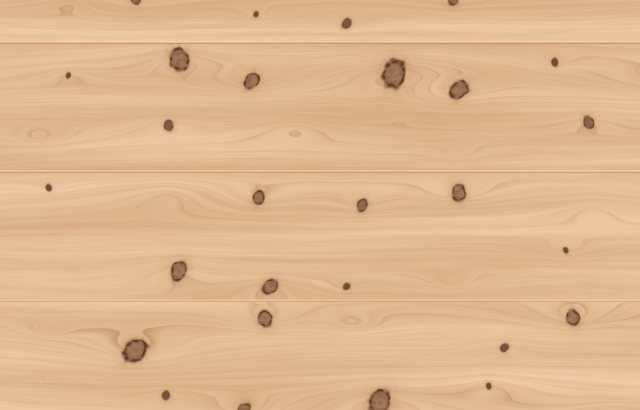
Reproduce this texture procedurally as a Shadertoy shader.

```glsl
// Pale pine boards with horizontal grain, pointed growth rings and scattered knots.

const float PLANK_HEIGHT = 0.315;
const float PLANK_SHIFT = 0.049;
const vec2 CELL = vec2(0.26, 0.5 * PLANK_HEIGHT);

const vec3 PALE_WOOD = vec3(0.94, 0.805, 0.655);
const vec3 WARM_WOOD = vec3(0.835, 0.655, 0.48);
const vec3 RING_BROWN = vec3(0.72, 0.51, 0.35);
const vec3 KNOT_CORE = vec3(0.63, 0.47, 0.35);
const vec3 KNOT_DARK = vec3(0.33, 0.20, 0.13);

vec2 hash2(vec2 p) {
    vec3 q = fract(vec3(p.xyx) * vec3(0.1031, 0.1030, 0.0973));
    q += dot(q, q.yzx + 33.33);
    return fract((q.xx + q.yz) * q.zy);
}

float cornerSlope(vec2 corner, vec2 offset) {
    float angle = 6.2832 * hash2(corner + 91.0).x;
    return dot(vec2(cos(angle), sin(angle)), offset);
}

float gradientNoise(vec2 p) {
    vec2 i = floor(p), f = fract(p);
    vec2 u = f * f * f * (f * (f * 6.0 - 15.0) + 10.0);
    vec2 e = vec2(1.0, 0.0);
    float low = mix(cornerSlope(i, f), cornerSlope(i + e, f - e), u.x);
    float high = mix(cornerSlope(i + e.yx, f - e.yx), cornerSlope(i + 1.0, f - 1.0), u.x);
    return 1.4 * mix(low, high, u.y);
}

float knotRadius(vec2 cell) {
    vec2 h = hash2(cell + 17.0);
    return step(h.x, 0.62) * mix(0.007, 0.035, h.y * h.y);
}

// Distance from a tilted oval, 1.0 at its rim.
float knotDistance(vec2 d, float radius, float tilt) {
    float c = cos(tilt), s = sin(tilt);
    vec2 oval = mat2(c, -s, s, c) * d * vec2(1.2, 0.95);
    return length(oval) / radius + 0.16 * gradientNoise(d * 55.0 + tilt * 9.0);
}

// Long swelling that bends the grain into pointed loops.
float grainBump(vec2 d, float size) {
    float reach = sqrt(d.x * d.x + size * size) - size;
    float across = d.y / (1.35 * size);
    float window = smoothstep(0.55, 0.25, abs(d.x));
    return 2.0 * size * exp(-reach / (4.0 * size) - across * across) * window;
}

// Slow rise in tone, then a crisp edge, once per growth ring.
float ringLine(float phase, float width) {
    float s = fract(phase);
    float edge = smoothstep(0.0, clamp(width, 0.03, 0.5), 1.0 - s);
    return pow(s, 6.0) * edge * smoothstep(1.1, 0.35, width);
}

vec3 paintKnot(vec3 wood, float dist, float radius, float pixel, vec2 p) {
    float big = smoothstep(0.008, 0.02, radius);
    float blur = 0.1 + pixel / radius;
    float rim = exp(-pow((dist - 0.87) / 0.17, 2.0));
    float mottle = gradientNoise(p * vec2(75.0, 95.0));
    float inner = 0.5 + 0.5 * sin(dist * 15.0 + mottle * 3.0);
    float dark = rim * (0.65 + 0.5 * mottle) + 0.15 * inner + 0.25 * mottle;
    vec3 core = mix(KNOT_CORE, KNOT_DARK, clamp(mix(0.65, dark, big), 0.0, 0.9));
    float halo = 0.5 * exp(-2.2 * max(dist - 1.0, 0.0)) * (0.8 + 0.5 * mottle);
    vec3 stained = mix(wood, RING_BROWN, clamp(halo, 0.0, 0.8));
    return mix(stained, core, smoothstep(1.0 + blur, 1.0 - blur, dist));
}

void mainImage(out vec4 fragColor, in vec2 fragCoord) {
    float pixel = 1.0 / iResolution.y;
    vec2 p = fragCoord * pixel + vec2(0.0, PLANK_SHIFT);
    float plank = floor(p.y / PLANK_HEIGHT);
    vec2 plankHash = hash2(vec2(plank, 5.0));
    vec2 home = floor(p / CELL);

    // Gather grain swellings and the nearest knot on this board.
    float swell = 0.0, nearest = 1e3, nearestRadius = 0.01;
    for (int j = -1; j <= 1; j++) {
        for (int i = -3; i <= 3; i++) {
            vec2 cell = home + vec2(i, j);
            if (floor(cell.y * 0.5 + 0.01) != plank) continue;
            vec2 h = hash2(cell + 3.0);
            vec2 d = p - (cell + mix(vec2(0.2), vec2(0.8), h)) * CELL;
            float radius = knotRadius(cell);
            float size = max(radius, 0.026 * hash2(cell + 41.0).x);
            swell += grainBump(d, size + 0.003) * (h.x < 0.5 ? 1.0 : -1.0);
            if (radius > 0.0) {
                float dist = knotDistance(d, radius, 1.4 * (h.y - 0.7));
                if (dist < nearest) { nearest = dist; nearestRadius = radius; }
            }
        }
    }

    // Grain coordinate: height on the board, bent by swellings and slow waves.
    float wave = 0.013 * gradientNoise(vec2(p.x * 1.7, p.y * 6.0) + plank * 13.0);
    float wobble = 0.0014 * gradientNoise(p * vec2(14.0, 45.0));
    float grain = p.y + swell + wave + wobble + plank * 0.37;

    // Broad bands and fine fibres set the pale to warm balance.
    float bands = gradientNoise(vec2(p.x * 0.7, (p.y + 0.3 * swell + wave) * 13.0) + plank * 7.0);
    float streaks = gradientNoise(vec2(p.x * 1.3, grain * 62.0));
    float fibres = gradientNoise(vec2(p.x * 7.0, grain * 210.0));
    float tone = 0.43 + 0.12 * (plankHash.x - 0.5) + 0.42 * bands + 0.24 * streaks + 0.13 * fibres;
    vec3 color = mix(PALE_WOOD, WARM_WOOD, clamp(tone, -0.05, 1.15));

    // Growth rings, stronger where the grain swells.
    float phase = grain * 52.0 + 0.5 * gradientNoise(vec2(p.x * 0.5, grain * 19.0));
    float patchy = 0.5 + 0.6 * gradientNoise(vec2(p.x * 2.2, grain * 24.0) + 31.0);
    float strength = (0.2 + 0.35 * plankHash.y + 14.0 * min(abs(swell), 0.025)) * patchy;
    color = mix(color, RING_BROWN, clamp(strength, 0.0, 0.8) * ringLine(phase, 1.5 * fwidth(phase)));

    color = paintKnot(color, nearest, nearestRadius, pixel, p);

    // Board joints: a pale lip above a thin warm shadow.
    float joint = p.y - PLANK_HEIGHT * floor(p.y / PLANK_HEIGHT + 0.5);
    float visible = 0.35 + 0.4 * hash2(vec2(floor(p.y / PLANK_HEIGHT + 0.5), 8.0)).x;
    color = mix(color, PALE_WOOD * 1.04, visible * smoothstep(0.003, 0.001, abs(joint - 0.002)));
    color = mix(color, RING_BROWN, visible * smoothstep(0.0025, 0.0005, abs(joint + 0.0012)));

    fragColor = vec4(color, 1.0);
}
```
